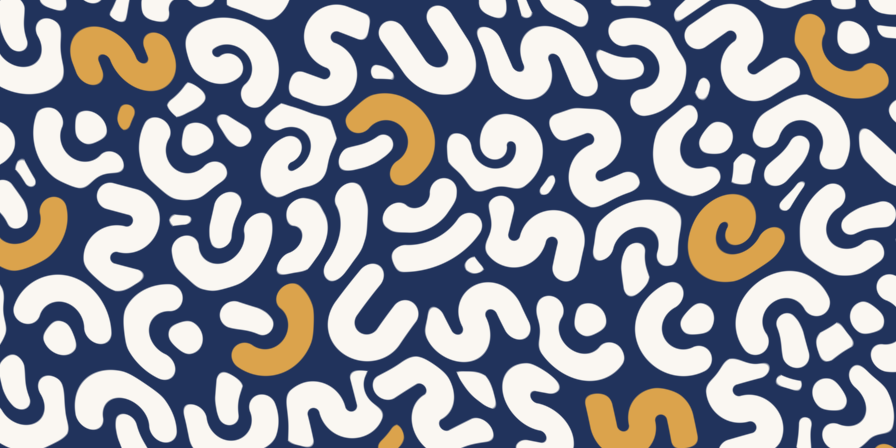
This pattern is drawn by a WebGL 1 fragment shader. Its source:

```glsl
precision highp float;
uniform vec2 u_resolution;

#define CELLS 4.35        // motifs per canvas height
#define SIZE 0.97         // motif scale within its cell
#define STROKE 0.135      // half width of a stroke, in cells
#define GAP 0.088         // clear space between shapes
#define ROUNDING 0.11     // softness of trimmed corners
#define JITTER 0.04
#define WARP 0.09
#define GOLD_EVERY 7.0    // one motif in so many is gold
#define NAVY vec3(0.13, 0.20, 0.36)
#define CREAM vec3(0.98, 0.97, 0.95)
#define GOLD vec3(0.86, 0.64, 0.30)

const float ROW = 0.866;  // row spacing of the hexagonal layout
const float FAR = 10.0;

float hash(vec2 p, float seed) {
  return fract(sin(dot(p, vec2(127.1, 311.7)) + seed * 74.7) * 43758.5);
}

vec2 rotate(vec2 p, float a) {
  float c = cos(a), s = sin(a);
  return vec2(c * p.x - s * p.y, s * p.x + c * p.y);
}

float smoothMax(float a, float b) {
  float h = max(ROUNDING - abs(a - b), 0.0) / ROUNDING;
  return max(a, b) + h * h * ROUNDING * 0.25;
}

// Round-ended arc, symmetric about +y
float arc(vec2 p, float radius, float halfAngle, float thick) {
  p.x = abs(p.x);
  vec2 e = vec2(sin(halfAngle), cos(halfAngle));
  float d = e.y * p.x > e.x * p.y ? length(p - e * radius) : abs(length(p) - radius);
  return d - thick;
}

float capsule(vec2 p, vec2 a, vec2 b, float thick) {
  vec2 ab = b - a;
  return length(p - a - ab * clamp(dot(p - a, ab) / dot(ab, ab), 0.0, 1.0)) - thick;
}

// Half of an S: an arch with a straight tail
float halfWave(vec2 p, float radius, float tail) {
  return min(arc(p + vec2(radius, 0.0), radius, 1.571, STROKE),
             capsule(p, vec2(-2.0 * radius, 0.0), vec2(-2.0 * radius, -tail), STROKE));
}

// Distances to the main shape and to its companion
vec2 motif(vec2 p, float kind, float vary) {
  if (kind < 0.34) {       // arch around a dot or a finger
    p.y += 0.04;
    float inner = vary < 0.6 ? length(p + vec2(0.0, 0.14)) - 0.17
                             : capsule(p, vec2(0.0, -0.06), vec2(0.1, -0.34), STROKE);
    return vec2(arc(p, 0.36, 1.3 + 0.4 * vary, STROKE), inner);
  }
  if (kind < 0.64) {       // S-shaped wave
    float tail = 0.08 + 0.2 * vary;
    return vec2(min(halfWave(p, 0.195, tail), halfWave(-p, 0.195, tail)), FAR);
  }
  if (kind < 0.77) {       // two parallel bows
    p.y += 0.38;
    return vec2(arc(p, 0.64, 0.58, STROKE), arc(p, 0.27, 1.0 + 0.5 * vary, STROKE));
  }
  if (kind < 0.85)         // fat bean
    return vec2(arc(p + vec2(0.0, 0.05), 0.2, 0.7 + 0.9 * vary, 0.22), FAR);
  if (kind < 0.95) {       // U with uneven arms
    p.y -= 0.06;
    float arms = min(capsule(p, vec2(-0.26, 0.0), vec2(-0.26, -0.36), STROKE),
                     capsule(p, vec2(0.26, 0.0), vec2(0.26, -0.1 - 0.25 * vary), STROKE));
    return vec2(min(arc(p, 0.26, 1.571, STROKE), arms), FAR);
  }
  // hook curling into its centre
  return vec2(min(arc(p, 0.36, 1.571, STROKE),
                  arc(vec2(p.x - 0.18, -p.y), 0.18, 1.571, STROKE)), FAR);
}

// Add a shape, trimmed to keep clear of those already placed
void place(inout vec2 field, float d, float tint) {
  d = smoothMax(d, GAP - field.x);
  if (d < field.x) field = vec2(d, tint);
}

// Nearby motifs in a globally fixed order: x is distance, y is gold or not
vec2 motifField(vec2 p) {
  vec2 field = vec2(FAR, 0.0);
  float row0 = floor(p.y / ROW + 0.5);
  for (int j = 0; j < 3; j++) {
    float row = row0 + mod(float(j) - row0 + 1.0, 3.0) - 1.0;
    float shift = 0.5 * mod(row, 2.0);
    float col0 = floor(p.x - shift + 0.5);
    for (int i = 0; i < 3; i++) {
      float col = col0 + mod(float(i) - col0 + 1.0, 3.0) - 1.0;
      vec2 id = vec2(col, row);
      vec2 offset = (vec2(hash(id, 1.0), hash(id, 2.0)) - 0.5) * JITTER;
      vec2 q = rotate(p - vec2(col + shift, row * ROW) - offset, 6.283 * hash(id, 3.0));
      if (hash(id, 4.0) < 0.5) q.x = -q.x;
      vec2 d = motif(q / SIZE, hash(id, 5.0), hash(id, 6.0)) * SIZE;
      place(field, d.x, step(mod(col + 3.0 * row, GOLD_EVERY), 0.5));
      place(field, d.y, 0.0);
    }
  }
  return field;
}

// Short strokes in the roomy pockets between three motifs
void fillPocket(inout vec2 field, vec2 p) {
  vec2 pocket = vec2(FAR), id = vec2(0.0);
  float row0 = floor(p.y / ROW + 0.5);
  for (int k = 0; k < 6; k++) {
    float side = mod(float(k), 2.0) * 2.0 - 1.0;
    float row = row0 + floor(float(k) / 2.0) - 1.0;
    float shift = 0.5 * mod(row, 2.0);
    float col = floor(p.x - shift + 0.5);
    vec2 corner = vec2(col + shift, row * ROW + side * 0.577);
    if (k == 0 || length(p - corner) < length(p - pocket)) {
      pocket = corner;
      id = vec2(col, row * 2.0 + side * 0.5);
    }
  }
  // step away from the closest shape and lie along it
  float here = motifField(pocket).x;
  vec2 slope = vec2(motifField(pocket + vec2(0.02, 0.0)).x,
                    motifField(pocket + vec2(0.0, 0.02)).x) - here;
  slope /= max(length(slope), 0.001);
  pocket += 0.06 * slope;
  float room = min(motifField(pocket).x - GAP, STROKE);
  if (room < 0.055) return;
  vec2 reach = vec2(-slope.y, slope.x) * (0.03 + 0.1 * hash(id, 10.0)) + vec2(0.001);
  place(field, capsule(p - pocket, -reach, reach, room), step(hash(id, 11.0), 0.1));
}

void main() {
  vec2 p = gl_FragCoord.xy / u_resolution.y * CELLS + vec2(17.3, 9.2);
  p += WARP * sin(p.yx * vec2(1.9, 1.6) + vec2(0.4, 2.1));
  vec2 field = motifField(p);
  fillPocket(field, p);
  float edge = CELLS / u_resolution.y;
  float ink = 1.0 - smoothstep(-edge, edge, field.x);
  gl_FragColor = vec4(mix(NAVY, mix(CREAM, GOLD, field.y), ink), 1.0);
}
```
